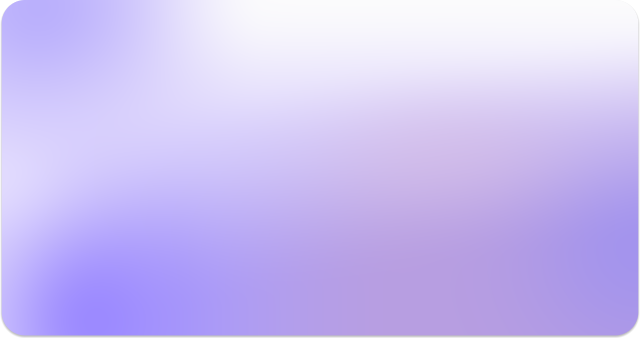
Write a Shadertoy shader that draws this background.

```glsl
// Rounded card with a soft lavender, white and mauve gradient mesh.
#define LAVENDER   vec3(0.87, 0.84, 0.99)
#define WHITE      vec3(0.985, 0.985, 0.99)
#define MAUVE      vec3(0.72, 0.62, 0.88)
#define VIOLET     vec3(0.68, 0.62, 0.97)
#define PERIWINKLE vec3(0.64, 0.58, 0.93)
#define INDIGO     vec3(0.61, 0.54, 1.00)
#define LILAC      vec3(0.73, 0.69, 0.99)
#define PALE       vec3(0.92, 0.90, 1.00)
#define PINK       vec3(0.85, 0.74, 0.88)
#define CORNER_RADIUS 0.069
#define SHADOW_DROP   0.004
#define SHADOW_ALPHA  0.25

// Elliptical falloff: 1 at the centre, fading smoothly outwards.
float glow(vec2 p, vec2 centre, vec2 radius) {
    vec2 d = (p - centre) / radius;
    return exp(-dot(d, d));
}

// Signed distance to a rounded box.
float roundedBox(vec2 p, vec2 halfSize, float radius) {
    vec2 q = abs(p) - halfSize + radius;
    return length(max(q, 0.0)) + min(max(q.x, q.y), 0.0) - radius;
}

vec3 gradientMesh(vec2 uv) {
    // White light from the top edge
    float topLight = smoothstep(0.15, 0.42, uv.x) * smoothstep(0.55, 1.02, uv.y);
    vec3 color = mix(LAVENDER, WHITE, topLight);

    // Mauve sweep rising to the right, cooler at both ends
    vec3 sweepColor = mix(VIOLET, MAUVE, smoothstep(0.25, 0.65, uv.x));
    sweepColor = mix(sweepColor, PERIWINKLE, glow(uv, vec2(1.0, 0.28), vec2(0.18, 0.35)));
    float sweepTop = 0.64 + 0.3 * uv.x;
    float sweep = smoothstep(0.0, 1.0, (sweepTop - uv.y) / 0.65);
    color = mix(color, sweepColor, sweep * smoothstep(0.0, 0.3, uv.x));

    // Local glows
    color = mix(color, PINK,   0.35 * glow(uv, vec2(0.70, 0.55), vec2(0.18, 0.18)));
    color = mix(color, PALE,   0.70 * glow(uv, vec2(0.00, 0.45), vec2(0.10, 0.15)));
    color = mix(color, LILAC,  glow(uv, vec2(0.06, 0.98), vec2(0.16, 0.28)));
    color = mix(color, INDIGO, glow(uv, vec2(0.15, 0.05), vec2(0.15, 0.30)));
    return color;
}

void mainImage(out vec4 fragColor, in vec2 fragCoord) {
    vec2 uv = fragCoord / iResolution.xy;
    float aspect = iResolution.x / iResolution.y;
    float pixel = 1.0 / iResolution.y;

    // Card space, measured in canvas heights
    vec2 p = vec2((uv.x - 0.5) * aspect, uv.y - 0.5038);
    vec2 halfSize = vec2(0.5 * aspect - 0.005, 0.4962);

    // White page with a thin drop shadow
    float shadowDist = roundedBox(p + vec2(0.0, SHADOW_DROP), halfSize, CORNER_RADIUS);
    float shadow = 1.0 - smoothstep(-0.004, 0.006, shadowDist);
    vec3 page = vec3(1.0 - SHADOW_ALPHA * shadow);

    // Card with smooth edges
    float cardDist = roundedBox(p, halfSize, CORNER_RADIUS);
    float card = clamp(0.5 - cardDist / pixel, 0.0, 1.0);
    fragColor = vec4(mix(page, gradientMesh(uv), card), 1.0);
}
```
